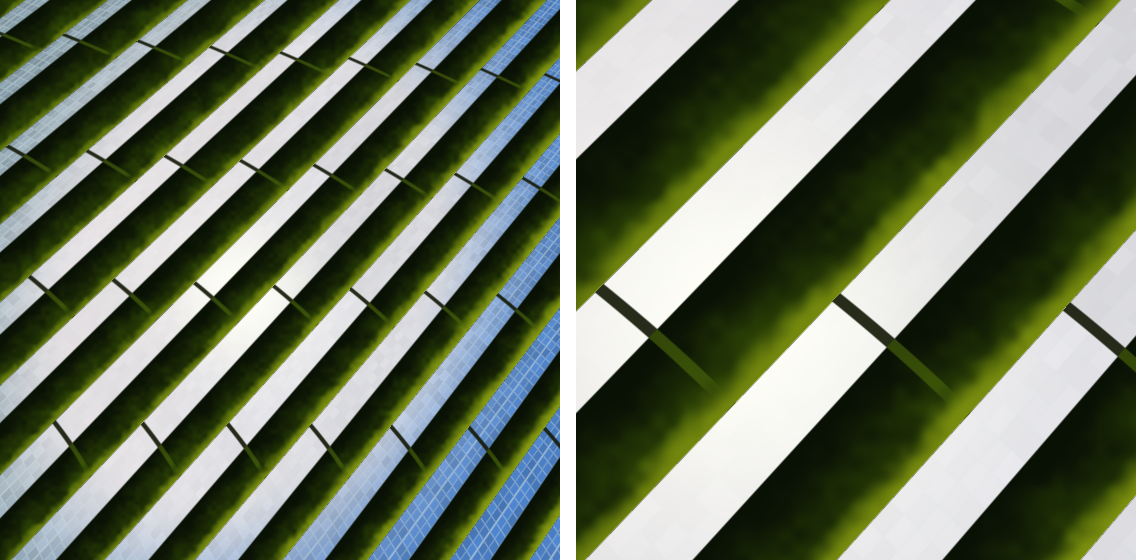
Left, the full canvas; right, a detail of the centre.
A WebGL 2 fragment shader for this pattern:

```glsl
#version 300 es
precision highp float;
// Aerial view of a solar farm: slanted rows of panels over shadowed grass.
// A perspective matrix turns the canvas into row (u) and table (v) counts;
// cells, seams, grass and a broad sun glare are then layered by formula.

#define CELLS_ALONG 18.0
#define CELLS_ACROSS 4.0
#define SEAM_HALF_WIDTH 0.011
#define CELL_LINE 0.07
#define GLARE_CENTRE vec2(0.45, 0.50)
#define GLARE_SIZE vec2(0.36, 0.50)
#define HOT_SPOT vec2(0.43, 0.475)
#define HOT_RADIUS 0.13
#define GRASS_SCALE 38.0

uniform vec2 u_resolution;
out vec4 fragColor;

const vec3 SHADOW = vec3(0.035, 0.065, 0.018);
const vec3 GRASS = vec3(0.15, 0.23, 0.02);
const vec3 SUNLIT_GRASS = vec3(0.52, 0.60, 0.06);
const vec3 SKY_BLUE = vec3(0.29, 0.49, 0.76);
const vec3 HAZE_BLUE = vec3(0.53, 0.62, 0.67);
const vec3 SILVER = vec3(0.86, 0.86, 0.88);
const vec3 FRAME = vec3(0.80, 0.86, 0.86);

float hash(vec2 p) {
  return fract(sin(dot(p, vec2(127.1, 311.7))) * 43758.5453);
}

float noise(vec2 p) {
  vec2 i = floor(p), f = fract(p);
  f = f * f * (3.0 - 2.0 * f);
  return mix(mix(hash(i), hash(i + vec2(1, 0)), f.x),
             mix(hash(i + vec2(0, 1)), hash(i + vec2(1, 1)), f.x), f.y);
}

// Distance to the nearest whole number
float toInteger(float x) {
  return abs(fract(x + 0.5) - 0.5);
}

// Soft line: 1 within halfWidth, blurred over aa
float line(float dist, float halfWidth, float aa) {
  return 1.0 - smoothstep(halfWidth - aa, halfWidth + aa, dist);
}

// Canvas position to (row, table) on the ground
vec2 toGround(vec2 p) {
  mat3 view = mat3(0.1461, 0.0017, 0.0145,
                   0.2549, 0.2647, 0.0810,
                   0.4883, 0.4896, 1.0);
  vec3 q = inverse(view) * vec3(p, 1.0);
  return q.xy / q.z;
}

vec3 grassColor(vec2 p, float across, float width) {
  float blades = 0.6 * noise(p * GRASS_SCALE) + 0.4 * noise(p * GRASS_SCALE * 3.1);
  float open = (across - width) / (1.0 - width);
  float lush = smoothstep(0.05, 0.95, open + 0.35 * (blades - 0.5));
  vec3 color = mix(SHADOW, GRASS, lush * (0.75 + 0.5 * blades));
  // Sunlit strip before the next row, wider on the right
  float sunSide = clamp(0.85 * p.x + 0.3 * (1.0 - p.y), 0.0, 1.0);
  float start = mix(0.84, 0.58, sunSide);
  float strip = smoothstep(start, 1.0, open + 0.16 * (blades - 0.5));
  return mix(color, SUNLIT_GRASS, strip * mix(0.55, 1.0, sunSide));
}

vec3 panelColor(vec2 p, float across, float along, vec2 table, vec2 aa) {
  // Broad glare, stretched along a steep axis
  vec2 d = p - GLARE_CENTRE;
  vec2 axes = vec2(dot(d, vec2(0.89, -0.45)), dot(d, vec2(0.45, 0.89))) / GLARE_SIZE;
  float sheen = smoothstep(0.05, 0.52, exp(-dot(axes, axes)));
  float hot = exp(-dot(p - HOT_SPOT, p - HOT_SPOT) / (HOT_RADIUS * HOT_RADIUS));
  float blueSide = smoothstep(-0.1, 0.55, p.x - 0.45 * p.y + 0.1 * p.x * p.y);
  vec3 color = mix(mix(HAZE_BLUE, SKY_BLUE, blueSide), SILVER, sheen);

  // Uneven modules
  vec2 cell = vec2(across * CELLS_ACROSS, along * CELLS_ALONG);
  float tone = hash(floor(cell) + table * 31.0) - 0.5;
  color *= 1.0 + tone * mix(0.16, 0.04, sheen);
  color *= 0.97 + 0.06 * hash(table);

  // Pale cell frames, with a stronger rail down the middle
  vec2 cellAa = aa * vec2(CELLS_ACROSS, CELLS_ALONG) * 0.8;
  float grid = max(line(toInteger(cell.x), CELL_LINE, cellAa.x),
                   line(toInteger(cell.y), CELL_LINE, cellAa.y)) * 0.45;
  float rail = line(abs(across - 0.5), 0.025, aa.x);
  color = mix(color, FRAME, max(grid, rail * 0.8) * mix(0.9, 0.25, sheen));
  color = mix(color, vec3(0.93, 0.90, 0.90), 0.5 * sheen * sheen * (1.0 - blueSide));
  return mix(color, vec3(1.0, 1.0, 0.97), hot);
}

void main() {
  vec2 p = gl_FragCoord.xy / u_resolution;
  vec2 ground = toGround(p);
  vec2 aa = fwidth(ground) * 0.8;

  // Tilt makes rows narrower and seams flatter towards the top
  float width = 0.47 - 0.19 * p.y + 0.04 * p.x;
  float seamSlope = 0.385 - 0.24 * p.y;
  float across = fract(ground.x);
  float along = ground.y + seamSlope * across;
  vec2 table = vec2(floor(ground.x), floor(along));
  float seam = line(toInteger(along), SEAM_HALF_WIDTH, aa.y);

  // Grass with a pale track continuing each seam
  vec3 color = grassColor(p, across, width);
  float track = seam * (1.0 - smoothstep(0.75, 0.95, across));
  color = mix(color, vec3(0.29, 0.40, 0.04), 0.65 * track);

  // Panels, cut by dark seams
  vec3 panel = panelColor(p, across / width, along, table, aa / vec2(width, 1.0));
  panel = mix(panel, vec3(0.08, 0.10, 0.03), seam * 0.92);
  float edge = abs(fract(ground.x - 0.5 * width + 0.5) - 0.5) - 0.5 * width;
  color = mix(color, panel, line(edge, 0.0, aa.x));
  fragColor = vec4(color, 1.0);
}
```
